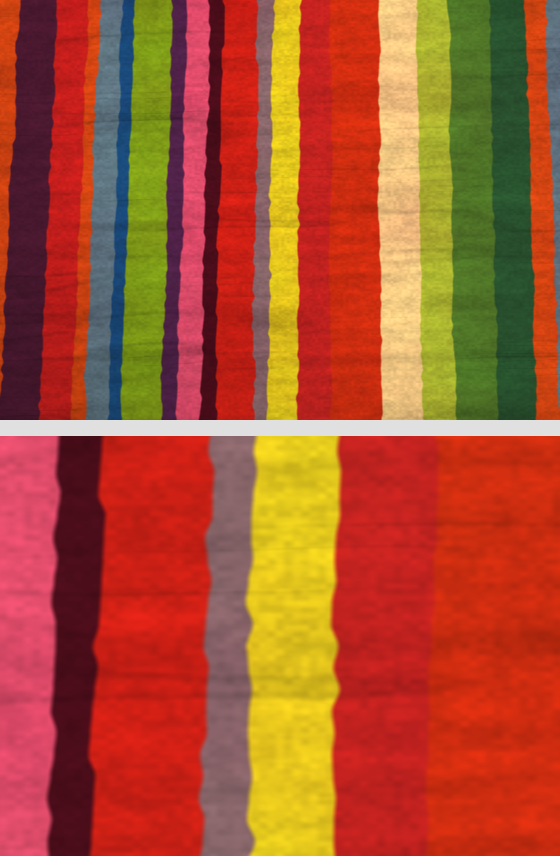
Top, the full canvas; bottom, a detail of the centre.
This texture is drawn by a Shadertoy shader. Its source:

```glsl
const vec3 ORANGE = vec3(0.84, 0.27, 0.07);
const vec3 PLUM = vec3(0.30, 0.10, 0.19);
const vec3 SCARLET = vec3(0.79, 0.12, 0.11);
const vec3 SLATE = vec3(0.37, 0.45, 0.50);
const vec3 BLUE = vec3(0.10, 0.28, 0.47);
const vec3 GRASS = vec3(0.50, 0.60, 0.09);
const vec3 VIOLET = vec3(0.31, 0.13, 0.28);
const vec3 PINK = vec3(0.87, 0.29, 0.41);
const vec3 MAROON = vec3(0.29, 0.05, 0.10);
const vec3 RED = vec3(0.79, 0.12, 0.08);
const vec3 MAUVE = vec3(0.52, 0.38, 0.40);
const vec3 YELLOW = vec3(0.88, 0.76, 0.11);
const vec3 CRIMSON = vec3(0.75, 0.13, 0.12);
const vec3 VERMILION = vec3(0.79, 0.17, 0.06);
const vec3 CREAM = vec3(0.94, 0.76, 0.50);
const vec3 LIME = vec3(0.66, 0.68, 0.18);
const vec3 LEAF = vec3(0.31, 0.45, 0.15);
const vec3 FOREST = vec3(0.16, 0.32, 0.18);

const int EDGE_COUNT = 20;

// Stripe borders at mid height, as fractions of the width
const float EDGES[EDGE_COUNT] = float[EDGE_COUNT](
    0.016, 0.086, 0.143, 0.165, 0.205, 0.228, 0.299, 0.326, 0.367, 0.392,
    0.456, 0.483, 0.533, 0.590, 0.678, 0.749, 0.807, 0.882, 0.947, 0.986);

// Yarn to the right of each border
const vec3 YARNS[EDGE_COUNT] = vec3[EDGE_COUNT](
    PLUM, SCARLET, ORANGE, SLATE, BLUE, GRASS, VIOLET, PINK, MAROON, RED,
    MAUVE, YELLOW, CRIMSON, VERMILION, CREAM, LIME, LEAF, FOREST, ORANGE, SLATE);

float hash(vec2 p) {
    vec3 q = fract(p.xyx * 0.1031);
    q += dot(q, q.yzx + 33.33);
    return fract((q.x + q.y) * q.z);
}

float noise(vec2 p) {
    vec2 cell = floor(p);
    vec2 f = fract(p);
    f = f * f * (3.0 - 2.0 * f);
    float low = mix(hash(cell), hash(cell + vec2(1, 0)), f.x);
    float high = mix(hash(cell + vec2(0, 1)), hash(cell + vec2(1, 1)), f.x);
    return mix(low, high, f.y);
}

float fbm(vec2 p) {
    float sum = 0.0;
    float amplitude = 0.5;
    for (int i = 0; i < 4; i++) {
        sum += amplitude * noise(p);
        p = p * 2.03 + 17.1;
        amplitude *= 0.5;
    }
    return sum / 0.9375;
}

// Border position: a lean that fans across the cloth, plus woven wobble
float borderAt(float middle, float y, float seed) {
    float lean = 0.065 * (0.62 - middle) * (y - 0.5);
    float wave = 0.006 * (noise(vec2(seed * 7.3, y * 9.0)) - 0.5);
    float jag = 0.005 * (noise(vec2(seed * 5.1 + 40.0, y * 58.0)) - 0.5);
    return middle + lean + wave + jag;
}

vec3 stripes(vec2 uv, float blur) {
    vec3 color = ORANGE;
    for (int i = 0; i < EDGE_COUNT; i++) {
        float border = borderAt(EDGES[i], uv.y, float(i));
        color = mix(color, YARNS[i], smoothstep(-blur, blur, uv.x - border));
    }
    return color;
}

// Thin dark furrows between the rows of pile
float creases(vec2 p, float rows) {
    float bend = 0.035 * fbm(p * vec2(2.5, 3.0)) - 0.03 * p.x;
    vec2 q = vec2(p.x * 3.0, (p.y + bend) * rows);
    float ridge = 1.0 - abs(2.0 * noise(q) - 1.0);
    float presence = smoothstep(0.35, 0.75, noise(p * vec2(2.2, 13.0) + rows));
    return smoothstep(0.72, 1.0, ridge) * presence;
}

// Brightness of the pile: grain, row shading and furrows
float pile(vec2 p) {
    float grain = noise(p * vec2(150.0, 210.0)) - 0.5;
    float tufts = fbm(p * vec2(38.0, 75.0) + 9.0) - 0.5;
    float rows = fbm(vec2(p.x * 3.5, (p.y - 0.03 * p.x) * 42.0)) - 0.5;
    float furrows = 0.10 * creases(p, 34.0) + 0.07 * creases(p + 5.0, 62.0);
    return 1.0 + 0.11 * grain + 0.16 * tufts + 0.22 * rows - furrows;
}

// Soft light, falling off toward the lower left and the corners
float lighting(vec2 uv) {
    vec2 d = uv - vec2(0.55, 0.62);
    return 1.05 - 0.22 * dot(d, d) - 0.10 * (1.0 - uv.x) * (1.0 - uv.y);
}

void mainImage(out vec4 fragColor, in vec2 fragCoord) {
    vec2 uv = fragCoord / iResolution.xy;
    vec2 p = fragCoord / iResolution.y;

    vec3 color = stripes(uv, max(0.0022, 0.8 / iResolution.x));

    // Uneven dye shifts the hue slightly along each stripe
    float dye = fbm(p * vec2(5.0, 9.0) + 31.0) - 0.5;
    color *= 1.0 + dye * vec3(0.08, 0.22, 0.12);

    color *= pile(p) * lighting(uv);
    fragColor = vec4(clamp(color, 0.0, 1.0), 1.0);
}
```
